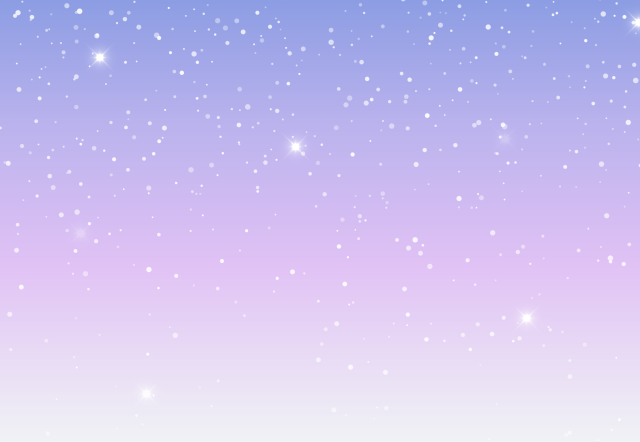
This background is drawn by a WebGL 1 fragment shader. Its source:

```glsl
precision highp float;
// Pastel winter sky: a blue to lilac to white gradient with falling snow and sparkles.

uniform vec2 u_resolution;

#define SKY_TOP vec3(0.55, 0.615, 0.89)
#define SKY_UPPER vec3(0.73, 0.70, 0.93)
#define SKY_LOWER vec3(0.88, 0.76, 0.96)
#define SKY_BOTTOM vec3(0.94, 0.95, 0.96)
#define UPPER_HEIGHT 0.72
#define LOWER_HEIGHT 0.40
#define SNOW_CELLS 20.0
#define SNOW_TOP 0.62
#define SNOW_BOTTOM 0.07
#define FLAKE_MIN 0.0018
#define FLAKE_MAX 0.0062
#define RAY_LENGTH 0.058

float hash(vec2 p) {
  vec3 q = fract(vec3(p.xyx) * 0.1031);
  q += dot(q, q.yzx + 33.33);
  return fract((q.x + q.y) * q.z);
}

vec3 skyColor(float h) {
  vec3 color = mix(SKY_BOTTOM, SKY_LOWER, clamp(h / LOWER_HEIGHT, 0.0, 1.0));
  color = mix(color, SKY_UPPER,
              clamp((h - LOWER_HEIGHT) / (UPPER_HEIGHT - LOWER_HEIGHT), 0.0, 1.0));
  return mix(color, SKY_TOP, clamp((h - UPPER_HEIGHT) / (1.0 - UPPER_HEIGHT), 0.0, 1.0));
}

// One jittered grid of round flakes, thinning out toward the ground.
float snowLayer(vec2 p, float layer, float pixel) {
  vec2 grid = p * SNOW_CELLS + layer * vec2(0.37, 0.61);
  vec2 cell = floor(grid);
  vec2 seed = cell + layer * vec2(47.0, 83.0) + 11.0;
  vec2 jitter = vec2(hash(seed), hash(seed + 19.7));
  vec2 center = mix(vec2(0.15), vec2(0.85), jitter);

  float height = clamp((cell.y + center.y) / SNOW_CELLS, 0.0, 1.0);
  float chance = mix(SNOW_BOTTOM, SNOW_TOP, pow(height, 1.6));
  float present = step(hash(seed + 37.3), chance);

  float size = hash(seed + 53.9);
  float radius = mix(FLAKE_MIN, FLAKE_MAX, size * size);
  float dist = length(grid - cell - center) / SNOW_CELLS;
  float disc = 1.0 - smoothstep(radius - 0.7 * pixel, radius + 0.7 * pixel, dist);
  return present * disc * mix(0.35, 0.95, hash(seed + 71.1));
}

// A thin ray along x, tapering to nothing at its tips.
float ray(vec2 d, float reach, float width) {
  float taper = max(1.0 - abs(d.x) / reach, 0.0);
  return taper * taper * exp(-abs(d.y) / width);
}

// A bright core in a soft halo, with long diagonal and short upright rays.
float sparkle(vec2 d, float strength, float pixel) {
  float r = length(d);
  vec2 diagonal = vec2(d.x + d.y, d.y - d.x) * 0.7071;
  float width = max(0.0011, 0.5 * pixel);
  float light = exp(-r * r / 0.00006) + 0.45 * exp(-r * r / 0.0004);
  light += 0.75 * (ray(diagonal, RAY_LENGTH, width) + ray(diagonal.yx, RAY_LENGTH, width));
  light += 0.5 * (ray(d, RAY_LENGTH * 0.5, width) + ray(d.yx, RAY_LENGTH * 0.5, width));
  return strength * min(light, 1.0);
}

void main() {
  vec2 uv = gl_FragCoord.xy / u_resolution;
  vec2 aspect = vec2(u_resolution.x / u_resolution.y, 1.0);
  vec2 p = uv * aspect;
  float pixel = 1.0 / u_resolution.y;
  vec3 color = skyColor(uv.y);

  // Snow
  for (int i = 0; i < 3; i++) {
    color = mix(color, vec3(1.0), snowLayer(p, float(i), pixel));
  }

  // Sparkles
  float light = sparkle((uv - vec2(0.156, 0.870)) * aspect, 1.0, pixel);
  light += sparkle((uv - vec2(0.462, 0.668)) * aspect, 1.0, pixel);
  light += sparkle((uv - vec2(0.998, 0.949)) * aspect, 1.0, pixel);
  light += sparkle((uv - vec2(0.823, 0.280)) * aspect, 1.0, pixel);
  light += sparkle((uv - vec2(0.229, 0.109)) * aspect, 0.85, pixel);
  light += sparkle((uv - vec2(0.789, 0.686)) * aspect, 0.25, pixel);
  light += sparkle((uv - vec2(0.126, 0.472)) * aspect, 0.3, pixel);
  color = mix(color, vec3(1.0), clamp(light, 0.0, 1.0));

  gl_FragColor = vec4(color, 1.0);
}
```
